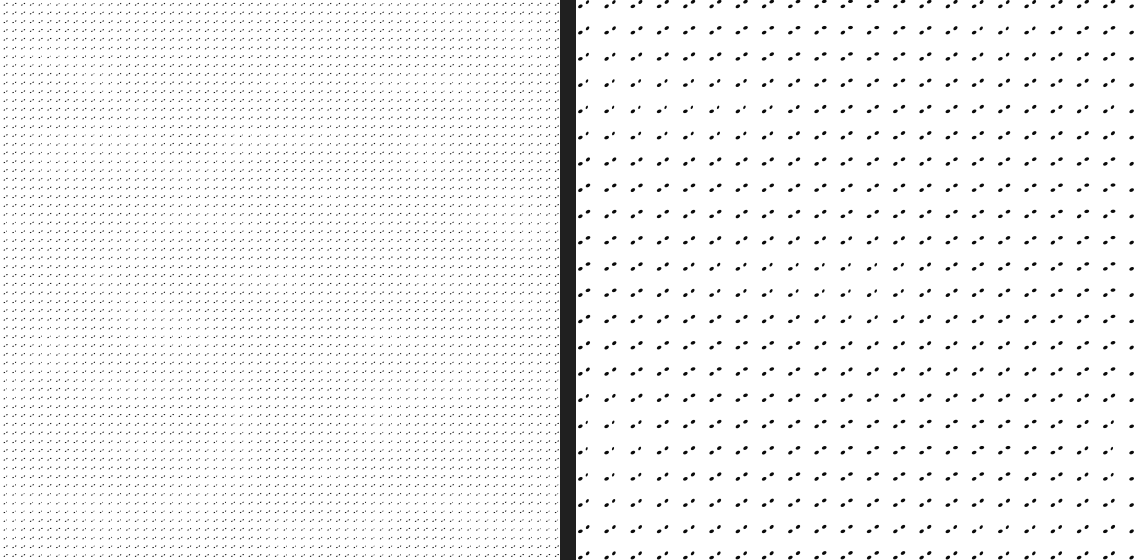
Left, the full canvas; right, a detail of the centre.
Reproduce this pattern procedurally as a Shadertoy shader.

```glsl
// Fine grid of paired slanted ink flecks on white, the upper fleck turning and thinning in soft patches.
#define REPEATS 64.0
#define LOWER_POS vec2(0.50, 0.425)
#define UPPER_POS vec2(0.79, 0.595)
#define FLECK_RADII vec2(0.092, 0.062)
#define SLANT 0.5
#define TURN 1.3
#define THINNING 0.45
#define DRIFT 0.05
#define PATCHES vec2(12.0, 20.0)
#define INK vec3(0.04)
#define PAPER vec3(1.0)
#define SAMPLES 4

float hash(vec2 p) {
    vec3 q = fract(vec3(p.xyx) * 0.1031);
    q += dot(q, q.yzx + 33.33);
    return fract((q.x + q.y) * q.z);
}

// Value noise whose lattice wraps after the given period
float wrappedNoise(vec2 p, vec2 period) {
    vec2 cell = floor(p), f = fract(p);
    vec2 near = mod(cell, period), far = mod(cell + 1.0, period);
    f = f * f * (3.0 - 2.0 * f);
    float bottom = mix(hash(near), hash(vec2(far.x, near.y)), f.x);
    float top = mix(hash(vec2(near.x, far.y)), hash(far), f.x);
    return mix(bottom, top, f.y);
}

// Approximate signed distance to a rotated ellipse
float fleckDistance(vec2 p, vec2 radii, float angle) {
    float c = cos(angle), s = sin(angle);
    p = mat2(c, -s, s, c) * p;
    return (length(p / radii) - 1.0) * min(radii.x, radii.y);
}

// Ink coverage at a point measured in cells
float fleckPair(vec2 p, float softness) {
    vec2 id = mod(floor(p), REPEATS);
    vec2 local = fract(p);
    vec2 patchPos = (id + 0.5) / REPEATS * PATCHES;
    float patchy = wrappedNoise(patchPos, PATCHES);
    float wear = smoothstep(0.5, 0.95, patchy);
    float jitter = hash(id + 71.0) - 0.5;

    // Lower fleck stays steady; upper one varies from patch to patch
    float lower = fleckDistance(local - LOWER_POS, FLECK_RADII, SLANT + 0.3 * jitter);
    vec2 upperPos = UPPER_POS + DRIFT * vec2(-wear, 0.5 - patchy);
    vec2 upperRadii = FLECK_RADII * vec2(1.0 - 0.3 * wear, 1.0 - THINNING * wear);
    float upper = fleckDistance(local - upperPos, upperRadii, SLANT + TURN * (patchy - 0.35));
    return 1.0 - smoothstep(-softness, softness, min(lower, upper));
}

void mainImage(out vec4 fragColor, in vec2 fragCoord) {
    float softness = 0.15 * REPEATS / iResolution.y;
    float ink = 0.0;

    // Average over the pixel so tiny flecks keep their weight
    for (int j = 0; j < SAMPLES; j++) {
        for (int i = 0; i < SAMPLES; i++) {
            vec2 offset = (vec2(i, j) + 0.5) / float(SAMPLES) - 0.5;
            vec2 uv = (fragCoord + offset) / iResolution.xy;
            ink += fleckPair(uv * REPEATS, softness);
        }
    }
    ink /= float(SAMPLES * SAMPLES);
    fragColor = vec4(mix(PAPER, INK, ink), 1.0);
}
```
